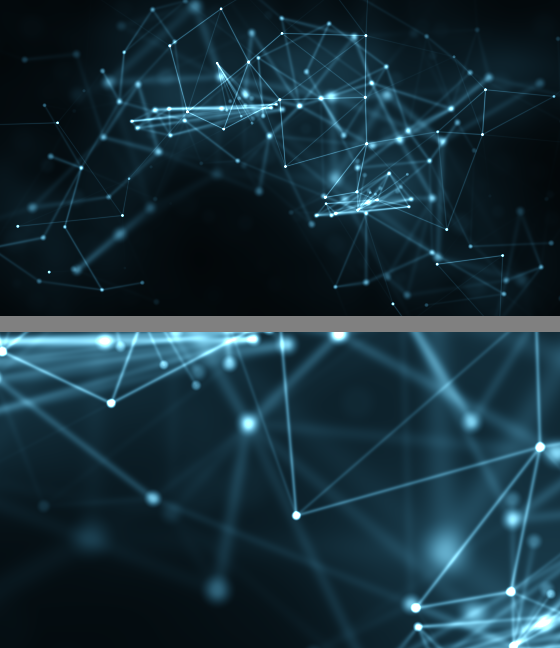
Top, the full canvas; bottom, a detail of the centre.
Write a Shadertoy shader that draws this background.

```glsl
// A web of glowing nodes and thin links floating in dark teal haze.
// Jittered grids of nodes are linked to their neighbours at several depths of
// focus, then soft discs, haze and dense knots of lines are added as light.

const float SHARP = 0.0018;   // line radius in perfect focus, canvas height = 1

float hash(vec2 p) {
    return fract(sin(dot(p, vec2(127.1, 311.7))) * 43758.55);
}

vec2 hash2(vec2 p) {
    return vec2(hash(p), hash(p + 37.3));
}

float noise(vec2 p) {
    vec2 i = floor(p), f = fract(p);
    f = f * f * (3.0 - 2.0 * f);
    return mix(mix(hash(i), hash(i + vec2(1, 0)), f.x),
               mix(hash(i + vec2(0, 1)), hash(i + vec2(1, 1)), f.x), f.y);
}

float glow(vec2 p, vec2 centre, vec2 radius) {
    vec2 q = (p - centre) / radius;
    return exp(-dot(q, q));
}

// Broad regions where the web gathers, 0 in the voids and about 1 at the core.
float density(vec2 p) {
    float d = 0.85 * glow(p, vec2(0.58, 0.70), vec2(0.34, 0.25));
    d += 0.70 * glow(p, vec2(1.08, 0.82), vec2(0.25, 0.24));
    d += 0.95 * glow(p, vec2(1.18, 0.41), vec2(0.29, 0.20));
    d += 0.75 * glow(p, vec2(0.17, 0.27), vec2(0.25, 0.21));
    d += 0.65 * glow(p, vec2(1.42, 0.14), vec2(0.26, 0.17));
    d += 0.65 * glow(p, vec2(1.55, 0.74), vec2(0.24, 0.14));
    return min(d, 1.1);
}

// A node packs position (xy), blur radius (z) and strength (w).
float peak(float blur) {
    return pow(SHARP / blur, 0.7);
}

float link(vec2 p, vec4 a, vec4 b) {
    vec2 ab = b.xy - a.xy;
    float h = clamp(dot(p - a.xy, ab) / dot(ab, ab), 0.0, 1.0);
    float d = length(p - a.xy - ab * h);
    float blur = mix(a.z, b.z, h);
    return exp(-d * d / (blur * blur)) * peak(blur) * mix(a.w, b.w, h);
}

float disc(vec2 p, vec4 n) {
    float r = 0.0022 + 1.05 * n.z, soft = 0.95 * n.z;
    return n.w * peak(n.z) * (1.0 - smoothstep(r - soft, r + soft, length(p - n.xy)));
}

vec4 makeNode(vec2 id, float cell, vec2 blurRange, float seed) {
    vec2 key = id + seed;
    vec2 pos = (id + 0.04 + 0.92 * hash2(key)) * cell;
    float blur = mix(blurRange.x, blurRange.y, hash(key + 5.7));
    float present = density(pos) + 0.5 * (hash(key + 9.1) - 0.5);
    return vec4(pos, blur, smoothstep(0.10, 0.45, present));
}

// One depth layer: a 4x4 window of nodes, each linked to its neighbours.
// The gain scales the light of nodes (x) and links (y).
float network(vec2 p, float cell, vec2 blurRange, float keep, vec2 gain, float seed) {
    vec2 base = floor(p / cell - 0.5) - 1.0;
    vec4 nodes[16];
    for (int i = 0; i < 16; i++)
        nodes[i] = makeNode(base + vec2(i % 4, i / 4), cell, blurRange, seed);

    float light = 0.0;
    for (int i = 0; i < 16; i++) {
        vec4 a = nodes[i];
        light += gain.x * disc(p, a);
        for (int k = 0; k < 4; k++) {
            // Steps: right, upper right, up, lower right.
            int x = i % 4 + (k == 2 ? 0 : 1);
            int y = i / 4 + (k == 0 ? 0 : (k == 3 ? -1 : 1));
            if (x > 3 || y > 3 || y < 0) continue;
            vec4 b = nodes[x + 4 * y];
            float near = 1.0 - smoothstep(0.9, 2.1, distance(a.xy, b.xy) / cell);
            float kept = step(hash(a.xy + b.xy + seed), keep);
            light += gain.y * kept * near * min(a.w, b.w) * link(p, a, b);
        }
    }
    return light;
}

// Fine lines fanning out from one point towards another.
float fan(vec2 p, vec2 from, vec2 to, float spread, float seed) {
    vec4 hub = vec4(from, SHARP, 1.0);
    float light = disc(p, hub);
    for (int i = 0; i < 9; i++) {
        vec2 key = vec2(float(i), seed);
        float blur = SHARP * (1.0 + 2.0 * hash(key + 8.3));
        vec4 tip = vec4(to + spread * (hash2(key + 3.1) - 0.5), blur, 0.6);
        light += 0.27 * link(p, hub, tip) + 0.7 * disc(p, tip);
    }
    return light;
}

// Tangle of chords between scattered nodes, sheared by the slope.
float knot(vec2 p, vec2 centre, vec2 size, float slope, float seed) {
    vec4 nodes[9];
    float light = 0.0;
    for (int i = 0; i < 9; i++) {
        vec2 key = vec2(float(i), seed);
        vec2 offset = size * (2.0 * hash2(key) - 1.0);
        offset.y += slope * offset.x;
        nodes[i] = vec4(centre + offset, SHARP * (1.0 + 3.0 * hash(key + 4.9)), 1.0);
        light += 0.75 * disc(p, nodes[i]);
        for (int j = 0; j < i; j++)
            light += 0.30 * step(hash(key + float(j) * 7.3), 0.65) * link(p, nodes[i], nodes[j]);
    }
    return light;
}

// Large out of focus discs.
float bokeh(vec2 p, float cell) {
    float light = 0.0;
    for (int i = 0; i < 9; i++) {
        vec2 id = floor(p / cell) + vec2(i % 3, i / 3) - 1.0;
        vec2 pos = (id + hash2(id + 61.0)) * cell;
        float r = cell * mix(0.08, 0.24, hash(id + 17.0));
        float spot = 1.0 - smoothstep(0.4 * r, 1.4 * r, distance(p, pos));
        light += spot * hash(id + 29.0) * (0.15 + density(pos));
    }
    return light;
}

// Light level to colour: deep navy through teal to white.
vec3 tealRamp(float t) {
    return vec3(0.25, 0.75, 1.0) * t + vec3(0.30, 0.13, 0.0) * t * t;
}

void mainImage(out vec4 fragColor, in vec2 fragCoord) {
    vec2 p = fragCoord / iResolution.y;
    p.x += 0.5 * (16.0 / 9.0 - iResolution.x / iResolution.y);

    // Haze
    float cloud = 0.65 * noise(p * 5.0 + 3.0) + 0.35 * noise(p * 11.0);
    float light = 0.03 + 0.20 * density(p) * (0.25 + 1.2 * cloud) + 0.025 * cloud;
    light += 0.08 * bokeh(p, 0.17);

    // Web, far to near
    light += network(p, 0.29, vec2(0.010, 0.020), 0.90, vec2(0.8, 0.62), 11.0);
    light += network(p, 0.21, vec2(0.005, 0.011), 0.80, vec2(0.8, 0.55), 23.0);
    light += network(p, 0.18, vec2(0.003, 0.007), 0.60, vec2(0.8, 0.42), 47.0);
    light += network(p, 0.21, vec2(SHARP, 0.0024), 0.62, vec2(1.2, 0.42), 71.0);

    // Bright knots
    light += knot(p, vec2(1.15, 0.40), vec2(0.17, 0.09), 0.2, 2.0);
    light += knot(p, vec2(0.67, 0.63), vec2(0.26, 0.05), 0.15, 5.0);
    light += fan(p, vec2(1.135, 0.335), vec2(1.21, 0.45), 0.17, 8.0);
    light += fan(p, vec2(0.69, 0.80), vec2(0.77, 0.65), 0.12, 13.0);

    fragColor = vec4(clamp(tealRamp(light), 0.0, 1.0), 1.0);
}
```
